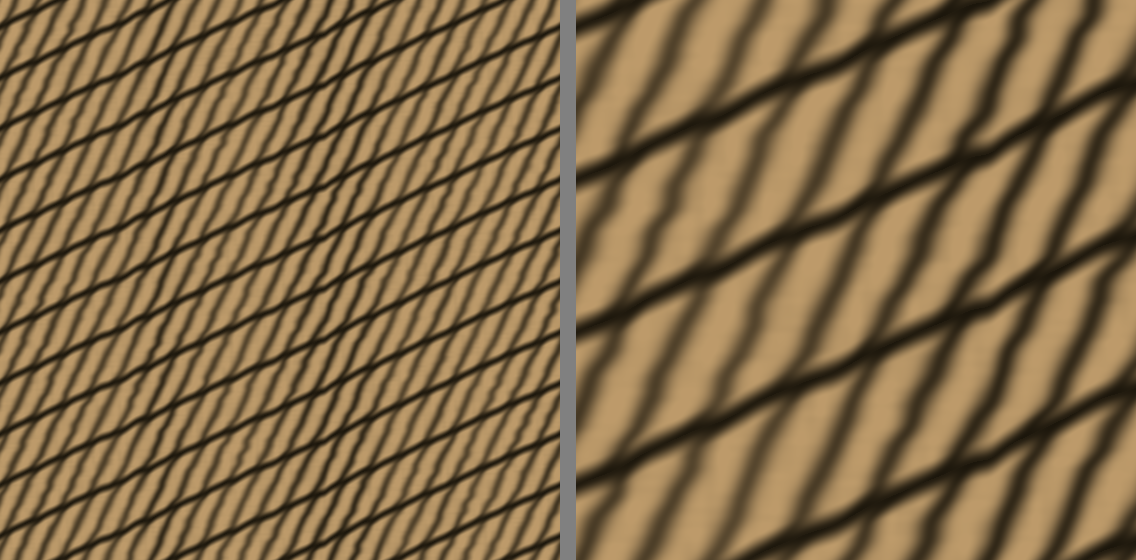
Left: the whole. Right: its middle third, enlarged.
A WebGL 2 fragment shader for this pattern:

```glsl
#version 300 es
precision highp float;

uniform vec2 u_resolution;
out vec4 fragColor;

const float PI = 3.14159265;
const vec2 ROPE_REPEATS = vec2(5.0, -11.0);
const float STRAND_REPEATS = 20.0;
const vec3 SHADOW = vec3(0.10, 0.08, 0.04);
const vec3 FIBRE = vec3(0.74, 0.605, 0.415);

float hash(vec2 p) {
    return fract(sin(dot(p, vec2(127.1, 311.7))) * 43758.5453);
}

float noise(vec2 p) {
    vec2 cell = floor(p);
    vec2 f = fract(p);
    f = f * f * (3.0 - 2.0 * f);
    float low = mix(hash(cell), hash(cell + vec2(1.0, 0.0)), f.x);
    float high = mix(hash(cell + vec2(0.0, 1.0)), hash(cell + vec2(1.0, 1.0)), f.x);
    return mix(low, high, f.y);
}

// Signed position across one rope: -1 and 1 at the seams, 0 on the axis.
float ropeAcross(vec2 uv, float wobble) {
    float splice = 0.03 * exp(-pow((uv.x - 0.58) / 0.008, 2.0));
    float lane = dot(uv, ROPE_REPEATS) - 0.02 + wobble - splice;
    return 2.0 * fract(lane + 0.5) - 1.0 - 0.0;
}

// Height of the twisted strands, 0 in a groove and 1 on a crest.
float strandHeight(float along, float across, float twist) {
    float angle = asin(clamp(across, -1.0, 1.0));
    float phase = along * STRAND_REPEATS + twist * angle - 0.72;
    return smoothstep(0.0, 1.05, abs(sin(PI * phase)));
}

// Dark narrow seam where two ropes meet.
float seamLight(float across, float width) {
    return mix(0.06, 1.0, smoothstep(0.0, width, 1.0 - abs(across)));
}

// Fine upright fibres crossed by faint threads.
float fibreGrain(vec2 uv) {
    float upright = noise(uv * vec2(150.0, 33.0)) - 0.5;
    float crossing = noise(uv * vec2(40.0, 240.0)) - 0.5;
    return 0.06 * upright + 0.035 * crossing;
}

void main() {
    vec2 uv = gl_FragCoord.xy / u_resolution;

    // Slight unevenness along the ropes, shared by every row
    float wobble = 0.045 * (noise(vec2(uv.x * 45.0, 3.0)) - 0.5);
    float across = ropeAcross(uv, wobble);
    float along = uv.x + 0.006 * (noise(uv * vec2(25.0, 70.0)) - 0.5);

    // Grooves vary in depth from strand to strand
    float grooveLight = mix(0.14, 0.40, noise(vec2(uv.x * 14.0, 8.0)));
    float height = strandHeight(along, across, 0.5);
    float light = mix(grooveLight, 1.0, height) * seamLight(across, 0.27);

    light *= 1.0 + fibreGrain(uv);
    fragColor = vec4(mix(SHADOW, FIBRE, clamp(light, 0.0, 1.0)), 1.0);
}
```
